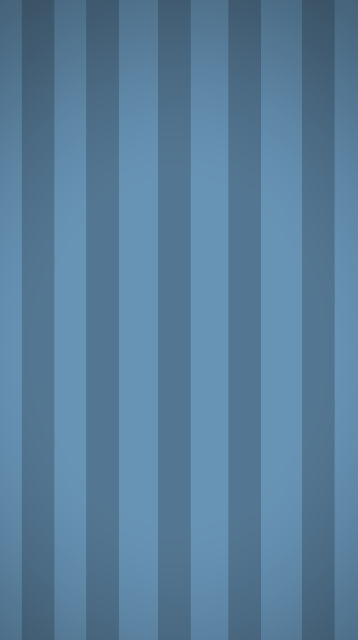
Reproduce this pattern procedurally as a Shadertoy shader.

```glsl
// Five dark vertical stripes on a steel-blue ground, unevenly spaced,
// under a soft vignette that is heaviest along the top.
// Each stripe is a smoothed band on a regular pitch plus a small offset.

// Coverage of a vertical band, smoothed over about one pixel
float band(float x, float center, float halfWidth) {
    float edge = 0.5 / iResolution.x;
    return 1.0 - smoothstep(-edge, edge, abs(x - center) - halfWidth);
}

// Brightness falloff around a point slightly below the middle
float vignette(vec2 uv) {
    float distance2Center = length((uv - vec2(0.5, 0.45)) * vec2(0.7, 1.0));
    return 1.0 - 0.4 * smoothstep(0.25, 0.8, distance2Center);
}

void mainImage(out vec4 fragColor, in vec2 fragCoord) {
    vec2 uv = fragCoord / iResolution.xy;

    // Stripes of equal width, with hand-set drift from the even pitch
    float drift[5] = float[5](0.0, -0.0155, -0.0105, -0.0098, 0.0);
    float stripes = 0.0;
    for (int i = 0; i < 5; i++) {
        float center = 0.1063 + 0.1957 * float(i) + drift[i];
        stripes = max(stripes, band(uv.x, center, 0.0456));
    }

    // Colour and shading
    vec3 ground = vec3(0.404, 0.576, 0.710);
    vec3 stripe = vec3(0.327, 0.464, 0.573);
    vec3 color = mix(ground, stripe, stripes) * vignette(uv);

    fragColor = vec4(color, 1.0);
}
```
